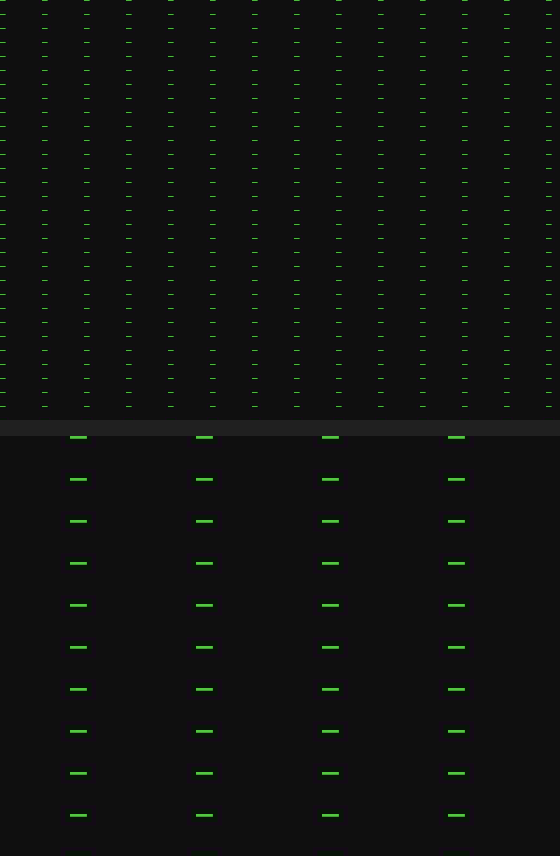
Top, the full canvas; bottom, a detail of the centre.
Reproduce this pattern procedurally as a Shadertoy shader.

```glsl
const vec2 PERIOD = vec2(0.1, 1.0 / 30.0);
const vec2 DASH_SIZE = vec2(0.0134, 0.0022);
const vec2 GREEN_HALO = vec2(0.0104, 0.0054);
const vec2 VIOLET_HALO = vec2(0.0140, 0.0080);

const vec3 BACKGROUND = vec3(0.06);
const vec3 GREEN_TINT = vec3(0.03, 0.08, 0.03);
const vec3 VIOLET_TINT = vec3(0.08, 0.04, 0.09);
const vec3 DASH_COLOR = vec3(0.33, 0.78, 0.26);

// Signed offset from the nearest repeat centre
vec2 repeatOffset(vec2 p, vec2 centre, vec2 period) {
    return mod(p - centre + 0.5 * period, period) - 0.5 * period;
}

// Fraction of a square pixel covered by a centred box
float boxCoverage(vec2 offset, vec2 halfSize, float pixel) {
    vec2 low = max(offset - 0.5 * pixel, -halfSize);
    vec2 high = min(offset + 0.5 * pixel, halfSize);
    vec2 overlap = max(high - low, 0.0) / pixel;
    return overlap.x * overlap.y;
}

void mainImage(out vec4 fragColor, in vec2 fragCoord) {
    // Height units, measured from the top left corner
    float pixel = 1.0 / iResolution.y;
    vec2 p = vec2(fragCoord.x, iResolution.y - fragCoord.y) * pixel;
    vec2 offset = repeatOffset(p, 0.5 * DASH_SIZE, PERIOD);

    // Faint colour fringe around each dash
    vec3 color = mix(BACKGROUND, VIOLET_TINT, boxCoverage(offset, VIOLET_HALO, pixel));
    color = mix(color, GREEN_TINT, boxCoverage(offset, GREEN_HALO, pixel));

    // Thin green dash
    color = mix(color, DASH_COLOR, boxCoverage(offset, 0.5 * DASH_SIZE, pixel));
    fragColor = vec4(color, 1.0);
}
```
